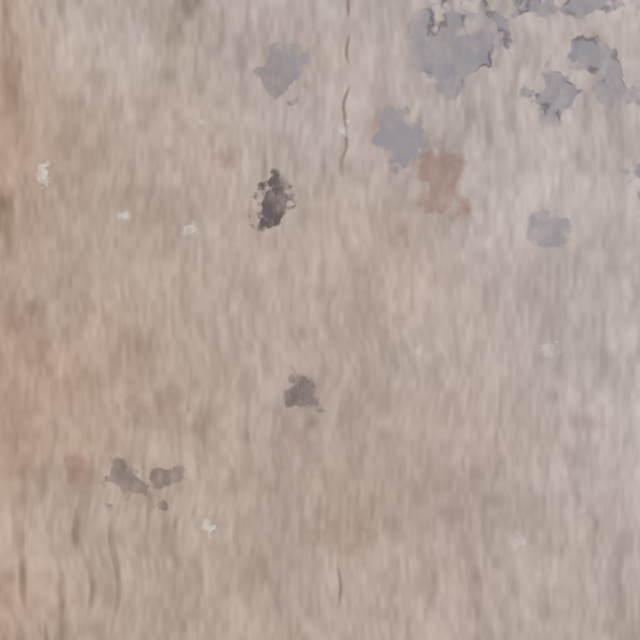
Write a three.js fragment shader that draws this texture.

```glsl
// Weathered, pinkish plank: a warm-to-cool wash with soft vertical grain,
// ragged grey and rust stains scattered on jittered grids, a broken lilac
// crust in the upper right, small white chips and two faint cracks.

varying vec2 vUv;

const vec3 ORANGE_WOOD = vec3(0.715, 0.600, 0.525);
const vec3 TAN_WOOD    = vec3(0.700, 0.628, 0.578);
const vec3 PINK_WOOD   = vec3(0.710, 0.652, 0.624);
const vec3 PALE_WOOD   = vec3(0.738, 0.698, 0.680);
const vec3 DARK_STAIN  = vec3(0.395, 0.355, 0.360);
const vec3 LILAC_STAIN = vec3(0.590, 0.575, 0.595);
const vec3 RUST_STAIN  = vec3(0.570, 0.430, 0.385);
const vec3 WHITE_CHIP  = vec3(0.825, 0.820, 0.800);
const vec3 CRACK_COLOR = vec3(0.500, 0.405, 0.370);

const float GRAIN_CONTRAST  = 0.085;
const float FINE_CONTRAST   = 0.062;
const float STREAK_STRENGTH = 0.120;
const float CLOUD_CONTRAST  = 0.100;
const vec2  CRUST_CENTER    = vec2(0.83, 0.93);
const vec2  CRUST_SIZE      = vec2(0.20, 0.13);

float hash(vec2 p) {
  vec3 q = fract(p.xyx * 0.1031);
  q += dot(q, q.yzx + 33.33);
  return fract((q.x + q.y) * q.z);
}

float noise(vec2 p) {
  vec2 i = floor(p);
  vec2 f = fract(p);
  f = f * f * (3.0 - 2.0 * f);
  return mix(mix(hash(i), hash(i + vec2(1.0, 0.0)), f.x),
             mix(hash(i + vec2(0.0, 1.0)), hash(i + 1.0), f.x), f.y);
}

float fbm(vec2 p) {
  float sum = 0.0;
  float weight = 0.533;
  for (int i = 0; i < 4; i++) {
    sum += weight * noise(p);
    p = mat2(1.6, 1.2, -1.2, 1.6) * p + 17.3;
    weight *= 0.5;
  }
  return sum;
}

// Ragged spots, one at most per grid cell; radius range and softness in canvas units.
float spots(vec2 p, float cells, float density, vec2 radii, float soft, float seed) {
  vec2 home = floor(p * cells);
  float rag = fbm(p * 1.7 / radii.y + seed) - 0.5;
  float mask = 0.0;
  for (int y = -1; y <= 1; y++) {
    for (int x = -1; x <= 1; x++) {
      vec2 cell = home + vec2(float(x), float(y));
      vec2 key = cell + seed;
      vec2 center = (cell + 0.1 + 0.8 * vec2(hash(key + 11.0), hash(key + 23.0))) / cells;
      float radius = mix(radii.x, radii.y, hash(key + 37.0));
      float stretch = mix(0.75, 1.3, hash(key + 43.0));
      float dist = length((p - center) * vec2(stretch, 1.0 / stretch)) - radius * (1.0 + 2.6 * rag);
      float strength = mix(0.3, 1.0, hash(key + 51.0));
      float present = step(hash(key + 67.0), density);
      mask = max(mask, present * strength * (1.0 - smoothstep(-soft, soft, dist)));
    }
  }
  return mask;
}

// Thin wavering vertical line between two heights, broken along its length.
float crack(vec2 p, float x, float low, float high) {
  float path = x + 0.05 * (fbm(vec2(p.y * 8.0, x * 40.0)) - 0.5);
  float line = 1.0 - smoothstep(0.0, 0.005, abs(p.x - path));
  float ends = smoothstep(low, low + 0.06, p.y) * (1.0 - smoothstep(high - 0.06, high, p.y));
  return line * ends * smoothstep(0.2, 0.75, noise(vec2(x, p.y) * 26.0));
}

void main() {
  vec2 p = vUv;
  float cloud = fbm(p * 5.0 + 3.0) - 0.5;

  // Broad wash: orange left edge, tan middle, cool and pale toward upper right.
  float cool = smoothstep(0.15, 0.95, p.x + 0.3 * (p.y - 0.5) + 0.5 * cloud);
  vec3 color = mix(TAN_WOOD, PINK_WOOD, cool);
  color = mix(color, ORANGE_WOOD, 0.70 * (1.0 - smoothstep(-0.08, 0.24, p.x + 0.45 * cloud)));
  color = mix(color, PALE_WOOD, 0.8 * smoothstep(1.0, 1.65, p.x + p.y + 0.8 * cloud));
  color += CLOUD_CONTRAST * (fbm(p * 9.0 + 41.0) - 0.5);

  // Vertical grain with a slight sideways drift.
  vec2 g = p + vec2(0.016 * (noise(p * vec2(6.0, 12.0)) - 0.5), 0.0);
  color += GRAIN_CONTRAST * (fbm(g * vec2(55.0, 11.0)) - 0.5);
  color += FINE_CONTRAST * (noise(g * vec2(150.0, 50.0)) - 0.5);
  color += 0.05 * (fbm(p * vec2(60.0, 42.0) + 7.0) - 0.5);
  float streak = smoothstep(0.52, 0.95, noise(g * vec2(72.0, 12.0) + 9.0));
  streak *= smoothstep(0.40, 0.66, fbm(p * 4.0 + 71.0)) * mix(1.0, 0.55, p.x);
  color -= STREAK_STRENGTH * streak * (0.4 + 0.8 * noise(p * vec2(90.0, 38.0)));

  // Stains: faint rust, then grey spots that turn lilac in the upper right.
  float mottling = clamp(0.25 + 1.15 * fbm(p * vec2(85.0, 55.0)), 0.0, 1.1);
  float rust = spots(p, 5.0, 0.30, vec2(0.012, 0.040), 0.014, 5.0);
  color = mix(color, RUST_STAIN, 0.50 * rust * mottling);
  float grey = spots(p, 6.0, 0.40, vec2(0.016, 0.043), 0.008, 29.0);
  float lilac = smoothstep(1.1, 1.4, p.x + p.y);
  color = mix(color, mix(DARK_STAIN, LILAC_STAIN, lilac), min(1.15 * grey * mottling, 0.95));

  // Broken lilac crust with darker flecks along its rim.
  float reach = 1.0 - smoothstep(0.3, 1.15, length((p - CRUST_CENTER) / CRUST_SIZE));
  float field = fbm(p * 23.0 + 83.0) + 0.15 * reach;
  float crust = smoothstep(0.55, 0.64, field) * smoothstep(0.0, 0.3, reach);
  float rim = crust * (1.0 - smoothstep(0.62, 0.70, field));
  color = mix(color, LILAC_STAIN, crust * mottling);
  color -= 0.13 * rim * smoothstep(0.5, 0.8, noise(p * 55.0));

  // Cracks and white chips.
  color = mix(color, CRACK_COLOR, 0.6 * max(crack(p, 0.545, 0.68, 1.05), crack(p, 0.53, -0.06, 0.14)));
  float chips = spots(p, 8.0, 0.20, vec2(0.003, 0.013), 0.005, 97.0);
  color = mix(color, WHITE_CHIP, 0.75 * chips * mottling);

  gl_FragColor = vec4(color, 1.0);
}
```
